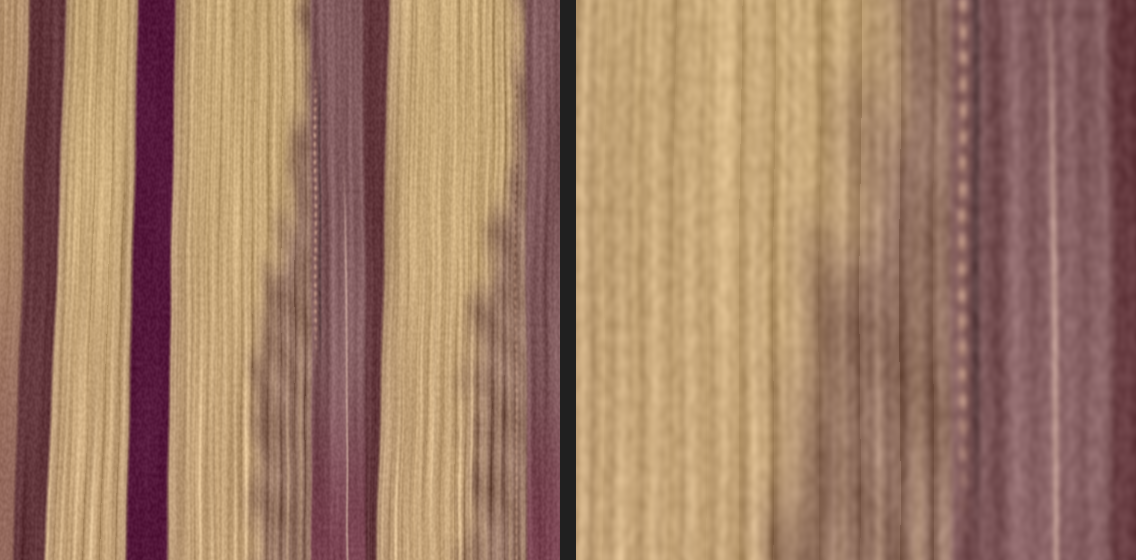
Left, the full canvas; right, a detail of the centre.
A Shadertoy shader for this texture:

```glsl
// Hanging curtain of pleated gold cloth split by leaning plum, umber and mauve stripes.
#define GOLD vec3(0.79, 0.67, 0.48)
#define CREAM vec3(0.90, 0.78, 0.61)
#define TAUPE vec3(0.56, 0.43, 0.38)
#define MAUVE vec3(0.50, 0.35, 0.36)
#define UMBER vec3(0.38, 0.21, 0.23)
#define PLUM vec3(0.33, 0.09, 0.23)
#define RIBS 47.0
#define THREADS 170.0
#define EDGE_SOFTNESS 0.0045
#define GRAIN 0.055

const int BANDS = 9;
// Left edges of the bands at the top and bottom of the canvas.
const float TOP[10] = float[10](-0.06, 0.054, 0.120, 0.247, 0.312, 0.556, 0.648, 0.695, 0.940, 1.06);
const float LOW[10] = float[10](-0.09, 0.024, 0.081, 0.226, 0.298, 0.556, 0.655, 0.673, 0.940, 1.06);

vec2 gradientAt(vec2 cell) {
    vec3 p = fract(vec3(cell.xyx) * vec3(0.1031, 0.1030, 0.0973));
    p += dot(p, p.yzx + 33.33);
    float angle = 6.2832 * fract((p.x + p.y) * p.z);
    return vec2(cos(angle), sin(angle));
}

// Gradient noise, roughly -0.7 to 0.7.
float noise(vec2 p) {
    vec2 i = floor(p), f = p - i;
    vec2 w = f * f * f * (f * (f * 6.0 - 15.0) + 10.0);
    vec2 e = vec2(0.0, 1.0);
    float low = mix(dot(gradientAt(i), f), dot(gradientAt(i + e.yx), f - e.yx), w.x);
    float high = mix(dot(gradientAt(i + e), f - e), dot(gradientAt(i + 1.0), f - 1.0), w.x);
    return mix(low, high, w.y);
}

float line(float x, float center, float halfWidth) {
    float d = (x - center) / halfWidth;
    return exp(-d * d);
}

// Gold pleat: u runs across it, s follows the leaning threads.
vec3 goldCloth(float u, float s, float y, float wide) {
    float lower = 1.0 - smoothstep(0.1, 0.8, y);
    vec3 color = mix(GOLD, GOLD * vec3(0.97, 0.95, 0.98), lower);

    // Crumpled shadow spreading from the right edge downward
    float crumple = noise(vec2(s * 22.0, y * 13.0 + s * 9.0));
    float border = mix(0.64, 1.02, smoothstep(0.3, 0.88, y)) + 0.12 * crumple;
    float fold = smoothstep(border - 0.17, border + 0.10, u) * wide;
    float rim = pow(abs(2.0 * u - 1.0), 5.0);
    color = mix(color, TAUPE, clamp(0.85 * fold + 0.45 * rim, 0.0, 0.92));
    color += fold * 0.11 * crumple;

    // Cream ribs below, thin dark seams above
    float phase = s * RIBS + 0.7 * noise(vec2(s * 16.0, 3.7));
    float wave = 0.5 + 0.5 * cos(6.2832 * phase);
    float vary = 0.55 + 0.8 * noise(vec2(floor(phase + 0.5) * 0.73, y * 2.0));
    color = mix(color, CREAM, pow(wave, 4.0) * lower * vary * 0.85 * (1.0 - 0.5 * fold));
    color -= pow(1.0 - wave, 4.0) * (0.06 + 0.09 * smoothstep(0.25, 0.8, u)) * vary;
    return color + 0.13 * noise(vec2(s * THREADS, y * 2.5)) * vec3(1.0, 1.0, 0.9);
}

// Dark stripes: thread streaks with a slow change in tone.
vec3 darkCloth(vec3 tone, float s, float y, float streak) {
    tone += streak * (noise(vec2(s * THREADS * 0.6, y * 2.0)) + 0.6 * noise(vec2(s * 45.0, y)));
    return tone + 0.03 * noise(vec2(s * 20.0, y * 4.0));
}

vec3 bandColor(int i, float u, float s, float y) {
    bool gold = i == 0 || i == 2 || i == 4 || i == 7;
    if (gold) {
        vec3 cloth = goldCloth(u, s, y, i >= 4 ? 1.0 : 0.0);
        float faded = i == 0 ? 0.3 + 0.6 * (1.0 - smoothstep(0.1, 0.8, y)) : 0.0;
        return mix(cloth, TAUPE * vec3(1.0, 0.9, 0.92), faded);
    }
    if (i == 3) return darkCloth(PLUM, s, y, 0.025);
    if (i == 1 || i == 6) return darkCloth(UMBER, s, y, 0.07);
    vec3 tone = mix(MAUVE, MAUVE * vec3(0.95, 0.74, 0.88), 1.0 - smoothstep(0.0, 0.4, y));
    return darkCloth(tone, s, y, 0.13);
}

void mainImage(out vec4 fragColor, in vec2 fragCoord) {
    vec2 uv = fragCoord / iResolution.xy;
    float soft = max(EDGE_SOFTNESS, 0.75 / iResolution.x);
    float wobble = 0.004 * noise(vec2(uv.x * 4.0, uv.y * 5.0));
    float x = uv.x + wobble;
    vec3 color = GOLD;

    // Lay the bands from left to right
    for (int i = 0; i < BANDS; i++) {
        float left = mix(LOW[i], TOP[i], uv.y);
        float right = mix(LOW[i + 1], TOP[i + 1], uv.y);
        float u = clamp((x - left) / (right - left), -0.2, 1.2);
        float s = mix(TOP[i], TOP[i + 1], u);
        float cover = smoothstep(-soft, soft, x - left);
        color = mix(color, bandColor(i, u, s, uv.y), cover);
    }

    // Beaded stitches beside the mauve stripes, and one loose pale thread
    float bead = 0.5 + 0.5 * sin(uv.y * 400.0);
    float stitched = smoothstep(0.32, 0.45, uv.y) * (1.0 - smoothstep(0.78, 0.92, uv.y));
    float seam = line(x, 0.563, 0.0035) * stitched + 0.6 * line(x, 0.921, 0.003);
    color = mix(color, CREAM * vec3(0.92, 0.86, 0.95), seam * (0.25 + 0.45 * bead));
    color *= 1.0 - 0.25 * line(x, 0.571, 0.003) * stitched;
    float loose = line(x, mix(0.622, 0.612, uv.y), 0.0025) * (1.0 - smoothstep(0.5, 0.75, uv.y));
    color = mix(color, vec3(0.78, 0.64, 0.60), 0.75 * loose);

    // Woven grain
    color += GRAIN * noise(uv * vec2(190.0, 130.0)) + 0.5 * GRAIN * noise(uv * 75.0 + 9.0);
    fragColor = vec4(clamp(color, 0.0, 1.0), 1.0);
}
```
